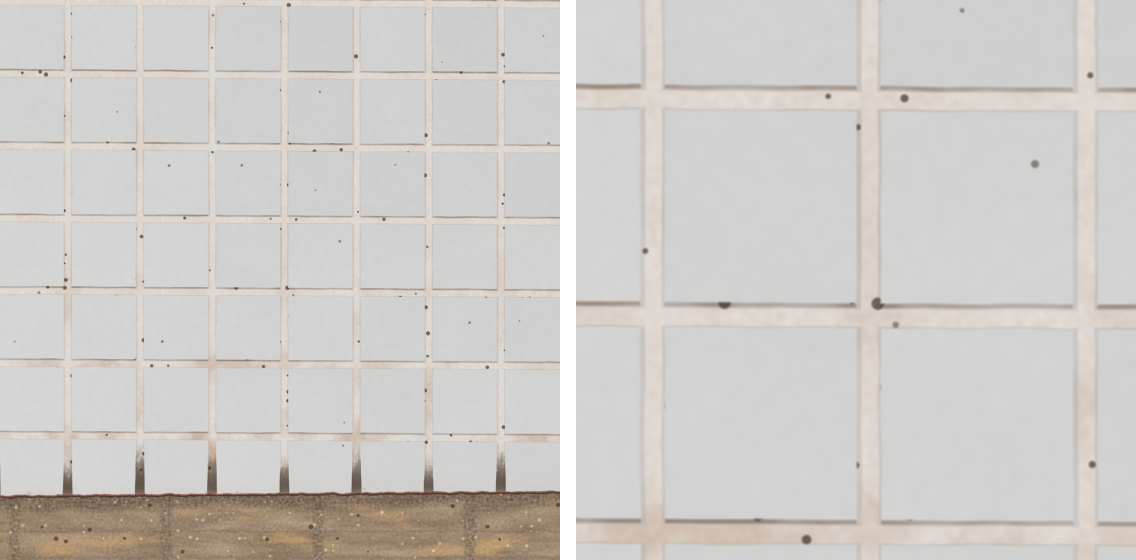
Left: the whole. Right: its middle third, enlarged.
A Shadertoy shader for this texture:

```glsl
const vec2 GRID_START = vec2(0.121, 0.220);
const vec2 GRID_PITCH = vec2(0.1289, 0.1292);
const vec3 TILE = vec3(0.822, 0.824, 0.820);
const vec3 GROUT = vec3(0.875, 0.850, 0.825);
const vec3 GROUT_EDGE = vec3(0.735, 0.685, 0.645);
const vec3 RUST = vec3(0.74, 0.62, 0.53);
const vec3 GRIME = vec3(0.25, 0.19, 0.14);
const vec3 PAVING = vec3(0.61, 0.525, 0.435);
const vec3 OCHRE = vec3(0.76, 0.62, 0.45);
const vec3 MORTAR = vec3(0.51, 0.44, 0.37);

vec2 hash2(vec2 p) {
    vec3 q = fract(p.xyx * vec3(0.1031, 0.1030, 0.0973));
    q += dot(q, q.yzx + 33.33);
    return fract((q.xx + q.yz) * q.zy);
}

float corner(vec2 cell, vec2 f, vec2 offset) {
    return dot(hash2(cell + offset) * 2.0 - 1.0, f - offset);
}

// Gradient noise, roughly -0.7 to 0.7
float noise(vec2 p) {
    vec2 i = floor(p), f = fract(p);
    vec2 u = f * f * f * (f * (f * 6.0 - 15.0) + 10.0);
    float low = mix(corner(i, f, vec2(0, 0)), corner(i, f, vec2(1, 0)), u.x);
    float high = mix(corner(i, f, vec2(0, 1)), corner(i, f, vec2(1, 1)), u.x);
    return mix(low, high, u.y);
}

float fbm(vec2 p) {
    float sum = 0.0, amp = 1.0;
    for (int i = 0; i < 4; i++) {
        sum += amp * noise(p);
        p = p * 2.03 + 17.3;
        amp *= 0.55;
    }
    return sum;
}

// Signed distance to the nearest line of a regular series
float lineOffset(float v, float start, float pitch) {
    return (fract((v - start) / pitch + 0.5) - 0.5) * pitch;
}

float band(float d, float halfWidth, float soft) {
    return 1.0 - smoothstep(halfWidth - soft, halfWidth + soft, abs(d));
}

// Sparse round specks, one candidate per cell
float specks(vec2 p, float density, float chance, float radius, float soft) {
    vec2 cell = floor(p * density);
    vec2 r = hash2(cell + 71.0);
    vec2 center = (cell + 0.3 + 0.4 * hash2(cell + 9.0)) / density;
    float size = radius * (0.5 + r.y);
    return step(r.x, chance) * band(length(p - center), size, soft);
}

vec3 wall(vec2 p, float height, float soft) {
    vec2 q = p - vec2(0.0, 0.006 * (0.5 - p.x));
    q += 0.0011 * vec2(noise(p * 28.0), noise(p * 28.0 + 40.0));
    float dx = lineOffset(q.x, GRID_START.x, GRID_PITCH.x);
    float dy = lineOffset(q.y, GRID_START.y, GRID_PITCH.y);
    float lowWear = 1.0 - smoothstep(0.1, 0.6, p.y);
    float wear = smoothstep(-0.3, 0.6, fbm(p * 13.0));
    float rowJoint = step(0.16, p.y);

    // Glazed tiles
    vec2 id = floor((q - GRID_START) / GRID_PITCH);
    vec3 col = TILE + 0.012 * (hash2(id + 5.0).x - 0.5);
    col += 0.018 * (0.5 - p.x) + 0.014 * (0.5 - p.y);
    col += 0.012 * noise(p * 90.0) + 0.008 * fbm(p * 9.0);

    // Joints: worn rims, then pale grout
    float rimX = band(dx, 0.0073, soft);
    float rimY = band(dy - 0.0005, 0.0076, soft) * rowJoint;
    col = mix(col, GROUT_EDGE, max(rimX, rimY) * (0.3 + 0.4 * wear));
    float shadow = band(dy - 0.0066, 0.0012, soft) * rowJoint * (1.0 - rimX);
    float core = max(band(dx - 0.0006, 0.0050, soft), band(dy + 0.0008, 0.0052, soft) * rowJoint);
    vec3 grout = mix(GROUT, RUST, wear * (0.12 + 0.6 * lowWear));
    col = mix(col, grout + 0.04 * noise(p * 160.0), core);
    col = mix(col, vec3(0.56, 0.49, 0.44), shadow * (0.35 + 0.5 * wear));

    // Dirt specks, denser in the joints
    float joints = max(rimX, rimY);
    col = mix(col, GRIME, 0.7 * joints * specks(p, 65.0, 0.10, 0.0025, soft));
    col = mix(col, GRIME, 0.5 * specks(p, 22.0, 0.05, 0.0018, soft));

    // Grime climbing the vertical joints from the floor
    float column = floor((q.x - GRID_START.x) / GRID_PITCH.x + 0.5);
    float reach = 0.045 + 0.045 * hash2(vec2(column, 3.0)).x;
    float climb = exp(-pow(height / reach, 2.0));
    float ragged = smoothstep(0.05, 0.65, climb + 0.45 * fbm(p * vec2(110.0, 55.0)) - 0.1);
    col = mix(col, GRIME, 0.85 * ragged * climb * band(dx, 0.0058 + 0.003 * climb, soft));

    // Crumbs along the foot of the wall
    float crumbs = smoothstep(0.3, 0.6, noise(p * 105.0)) * smoothstep(-0.1, 0.3, noise(vec2(p.x * 9.0, 2.0)));
    col = mix(col, GRIME, 0.8 * crumbs * (1.0 - smoothstep(0.008, 0.022, height)));
    return mix(col, vec3(0.83, 0.77, 0.74), 0.5 * exp(-max(height, 0.0) / 0.008));
}

vec3 paving(vec2 p, float depth, float soft) {
    float streaks = fbm(p * vec2(9.0, 38.0));
    vec3 col = PAVING + 0.11 * streaks;
    col = mix(col, OCHRE, 0.85 * smoothstep(0.0, 0.65, fbm(p * vec2(7.0, 20.0) + 31.0)));
    float wobble = 0.004 * noise(p * 45.0);
    float joint = band(lineOffset(p.x + wobble, 0.297, 0.271), 0.010, 0.004);
    float seam = max(band(p.y - 0.051 + wobble, 0.0018, 0.0015), band(p.y - 0.004 + wobble, 0.003, 0.002));
    col = mix(col, MORTAR, max(joint * 0.6, seam * 0.45));

    // Gritty shaded strip beside the wall
    float strip = 1.0 - smoothstep(0.008, 0.034, depth + 0.012 * streaks);
    col = mix(col, vec3(0.46, 0.39, 0.33), 0.8 * strip);
    col += (0.08 + 0.10 * max(strip, joint)) * noise(p * 190.0);
    col += 0.18 * specks(p, 90.0, 0.10, 0.0020, soft);
    return mix(col, GRIME, 0.65 * specks(p + 0.37, 48.0, 0.07, 0.0030, soft));
}

void mainImage(out vec4 fragColor, in vec2 fragCoord) {
    vec2 p = fragCoord / iResolution.xy;
    float soft = max(0.0012, 0.8 / iResolution.y);
    float height = p.y - (0.113 + 0.008 * p.x + 0.003 * fbm(vec2(p.x * 38.0, 7.0)));

    vec3 col = mix(paving(p, -height, soft), wall(p, height, soft), smoothstep(-soft, soft, height));

    // Dark reddish crack where wall meets floor
    float crack = band(height, 0.0025 + 0.0015 * noise(p * 60.0), soft);
    vec3 crackColor = mix(GRIME, vec3(0.53, 0.29, 0.27), smoothstep(-0.001, 0.002, height));
    col = mix(col, crackColor, 0.8 * crack);
    fragColor = vec4(clamp(col, 0.0, 1.0), 1.0);
}
```
